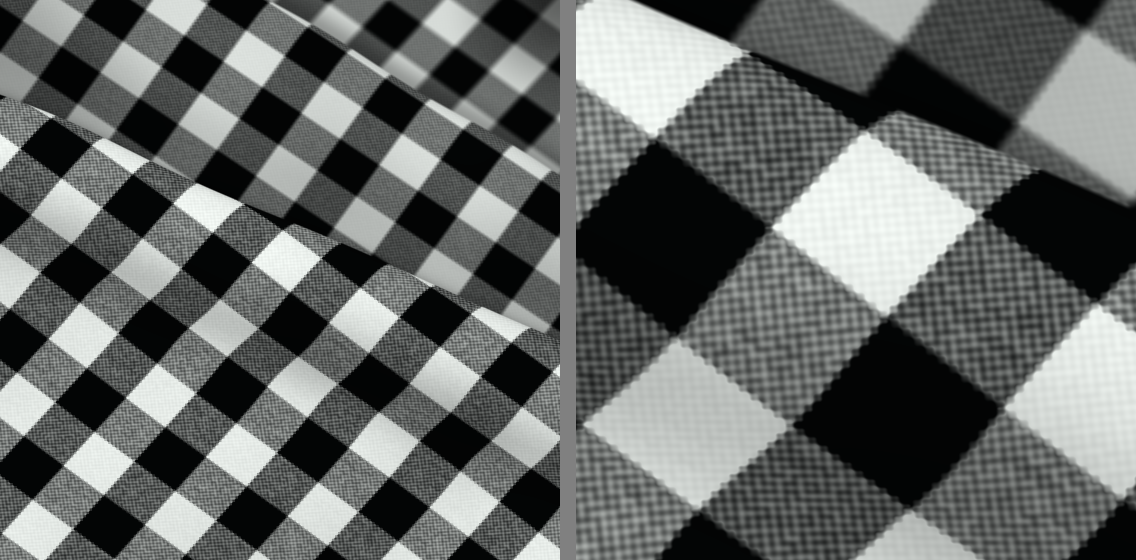
Left: the whole. Right: its middle third, enlarged.
Write a three.js fragment shader that draws this texture.

```glsl
// Black and white gingham cloth lying in three diagonal folds.
// Each fold is a skewed check lattice with its own focus; warp and weft
// stripes mix into woven greys, then ridges and valleys are shaded.

varying vec2 vUv;

const float TAU = 6.2831853;
const vec3 WHITE = vec3(0.875, 0.895, 0.880);
const vec3 BLACK = vec3(0.012, 0.018, 0.018);
const float WARP_WEIGHT = 0.57;   // share of the warp colour in the mix
const float GREY_GAMMA = 1.2;
const float THREADS = 20.0;       // weave periods per check repeat
const float FLECK = 0.24;         // contrast of the woven greys

// Lattice of each fold: centre of a dark check and the two repeat steps
const vec2 FRONT_ORIGIN = vec2(0.306, 0.820);
const vec2 FRONT_WARP = vec2(0.142, 0.1055);
const vec2 FRONT_WEFT = vec2(0.1107, -0.121);
const vec2 BACK_ORIGIN = vec2(0.622, 0.2995);
const vec2 BACK_WARP = vec2(0.139, 0.0924);
const vec2 BACK_WEFT = vec2(0.081, -0.112);
const vec2 FAR_ORIGIN = vec2(0.820, 0.130);
const vec2 FAR_WARP = vec2(0.120, 0.085);
const vec2 FAR_WEFT = vec2(0.091, -0.098);

// Ridge lines as height at the left edge and slope, measured downward
const vec2 FRONT_RIDGE = vec2(0.169, 0.438);
const vec2 BACK_RIDGE = vec2(-0.290, 0.603);
const float VALLEY = 0.245;       // depth of the hollow below the front ridge

float hash(vec2 p) {
  p = fract(p * vec2(0.1031, 0.1137));
  p += dot(p, p.yx + 33.33);
  return fract((p.x + p.y) * p.x * 7.31);
}

float noise(vec2 p) {
  vec2 i = floor(p), f = fract(p);
  f = f * f * (3.0 - 2.0 * f);
  return mix(mix(hash(i), hash(i + vec2(1.0, 0.0)), f.x),
             mix(hash(i + vec2(0.0, 1.0)), hash(i + 1.0), f.x), f.y);
}

float cross2(vec2 a, vec2 b) { return a.x * b.y - a.y * b.x; }

float bell(float x, float width) { return exp(-x * x / (width * width)); }

// Dark stripe covering half of every repeat
float stripe(float x, float soft) {
  float d = abs(fract(x + 0.5) - 0.5);
  return 1.0 - smoothstep(0.25 - soft, 0.25 + soft, d);
}

vec3 gingham(vec2 p, vec2 origin, vec2 warpStep, vec2 weftStep, float soft, float detail) {
  vec2 d = p - origin;
  vec2 uv = vec2(cross2(d, weftStep), cross2(warpStep, d)) / cross2(warpStep, weftStep);

  // Interlaced threads with uneven yarn
  vec2 thread = uv * THREADS;
  float weave = sin(TAU * thread.x) * sin(TAU * thread.y);
  float yarn = noise(thread * 2.0 + 400.0) - 0.5;
  float slub = noise(thread * vec2(0.35, 2.0) + 200.0) - 0.5;
  float fleck = detail * (0.65 * weave + 0.8 * yarn + 0.35 * slub);

  uv += 0.008 * detail * weave;
  float warp = stripe(uv.x, soft);
  float weft = stripe(uv.y, soft);
  float ink = mix(weft, warp, WARP_WEIGHT) + FLECK * fleck * abs(warp - weft);
  float light = pow(clamp(1.0 - ink, 0.0, 1.0), GREY_GAMMA);
  return mix(BLACK, WHITE * (1.0 + 0.04 * fleck), light);
}

void main() {
  vec2 p = vec2(vUv.x, 1.0 - vUv.y);
  float wobble = -0.008 * sin(TAU * p.x / 0.52) * exp(-2.0 * p.x);
  float front = p.y - FRONT_RIDGE.x - FRONT_RIDGE.y * p.x - wobble;
  float back = p.y - BACK_RIDGE.x - BACK_RIDGE.y * p.x - 0.003 * sin(19.0 * p.x);
  float drift = noise(p * 5.0 + 7.0) - 0.5;

  // Far fold, most out of focus, falling dark into the corner
  vec3 color = gingham(p, FAR_ORIGIN, FAR_WARP, FAR_WEFT, 0.055, 0.12);
  color *= 0.96 - 0.30 * bell(back, 0.035);
  color *= 1.0 - 0.55 * smoothstep(0.22, 0.0, length(p - vec2(1.0, 0.0)));

  // Middle fold, curling over its ridge and shaded toward the front one
  vec2 q = p - vec2(0.0, 0.010 * exp(-max(back, 0.0) / 0.016));
  vec3 middle = gingham(q, BACK_ORIGIN, BACK_WARP, BACK_WEFT, 0.028, 0.42);
  float hollow = bell(front + 0.06, 0.11);
  middle *= 0.97 - 0.17 * hollow - 0.15 * smoothstep(0.35, 0.0, p.x) + 0.10 * drift;
  middle *= 1.0 - 0.22 * exp(-max(-front, 0.0) / 0.012);
  middle *= 1.0 - 0.12 * exp(-max(back, 0.0) / 0.008);
  color = mix(color, middle, smoothstep(-0.003, 0.003, back));

  // Front fold, sharp, with a shallow valley squeezing the checks
  float t = (front - VALLEY) / 0.065;
  q = p + vec2(0.0, 0.012 * t * exp(-t * t) - 0.012 * exp(-max(front, 0.0) / 0.014));
  q.x += 0.003 * sin(9.0 * p.y + 4.0 * p.x);
  vec3 near = gingham(q, FRONT_ORIGIN, FRONT_WARP, FRONT_WEFT, 0.014, 1.0);
  near *= 1.0 - 0.20 * bell(front - VALLEY + 0.02, 0.065) + 0.08 * drift;
  near *= 1.0 + 0.06 * bell(front - 0.07, 0.06);
  near *= 1.0 - 0.12 * exp(-max(front, 0.0) / 0.006);
  color = mix(color, near, smoothstep(-0.0018, 0.0018, front));

  gl_FragColor = vec4(clamp(color, 0.0, 1.0), 1.0);
}
```
